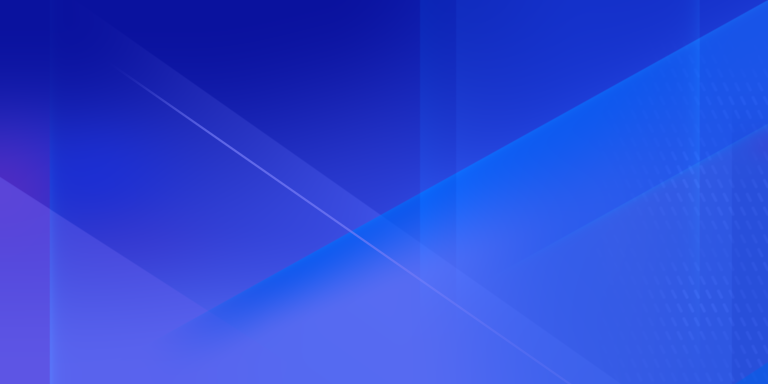
This background is drawn by a WebGL 1 fragment shader. Its source:

```glsl
precision highp float;
// Abstract blue backdrop: a soft vertical gradient crossed by translucent
// diagonal planes, upright glass panes, a thin light streak and faint dashes.
// Every plane is a signed distance to a sloped line, blended over the gradient.

uniform vec2 u_resolution;

#define NAVY       vec3(0.04, 0.07, 0.62)
#define INDIGO     vec3(0.18, 0.25, 0.84)
#define ROYAL      vec3(0.17, 0.35, 0.92)
#define AZURE      vec3(0.05, 0.34, 0.93)
#define PERIWINKLE vec3(0.33, 0.41, 0.94)
#define VIOLET     vec3(0.33, 0.17, 0.76)
#define RISE_SLOPE 0.555
#define FALL_SLOPE -0.703
#define DASH_CELL  vec2(0.030, 0.036)
#define DASH_LIGHT 0.035

float pixel;

// Signed distance to a sloped line through a point, positive above it
float above(vec2 p, vec2 point, float slope) {
  return (p.y - point.y - slope * (p.x - point.x)) / sqrt(1.0 + slope * slope);
}

// Antialiased coverage of the positive side
float fill(float d) {
  return smoothstep(-pixel, pixel, d);
}

// Falloff from 1 at the centre of a blurred spot
float glow(vec2 p, vec2 centre, vec2 radius) {
  vec2 q = (p - centre) / radius;
  return exp(-dot(q, q));
}

// Bright rim on the positive side of an edge
float rim(float d, float width) {
  return fill(d) * exp(-max(d, 0.0) / width);
}

// Gradient noise
vec2 gradientAt(vec2 cell) {
  float angle = 6.2832 * fract(sin(dot(cell, vec2(41.3, 289.1))) * 4375.5);
  return vec2(cos(angle), sin(angle));
}

float noise(vec2 p) {
  vec2 i = floor(p), f = fract(p);
  vec2 u = f * f * (3.0 - 2.0 * f);
  vec2 e = vec2(1.0, 0.0);
  float low = mix(dot(gradientAt(i), f), dot(gradientAt(i + e), f - e), u.x);
  float high = mix(dot(gradientAt(i + e.yx), f - e.yx),
                   dot(gradientAt(i + 1.0), f - 1.0), u.x);
  return mix(low, high, u.y);
}

// Repeated short slanted dashes
float dashes(vec2 p) {
  vec2 grid = p / DASH_CELL;
  grid.x += 0.5 * mod(floor(grid.y), 2.0);
  vec2 q = (fract(grid) - 0.5) * DASH_CELL;
  vec2 axis = vec2(-0.45, 0.89);
  float along = clamp(dot(q, axis), -0.009, 0.009);
  float d = length(q - axis * along);
  return 1.0 - smoothstep(0.001, 0.004 + pixel, d);
}

void main() {
  vec2 p = gl_FragCoord.xy / u_resolution * vec2(2.0, 1.0);
  pixel = 1.0 / u_resolution.y;

  // Background gradient, with lighter blue to the right
  float rise = p.y - 0.10 * smoothstep(0.5, 1.1, p.x);
  vec3 color = mix(INDIGO, NAVY, smoothstep(0.28, 0.95, rise));
  color = mix(color, vec3(0.08, 0.20, 0.81), 0.85 * smoothstep(0.85, 1.55, p.x));
  color = mix(color, PERIWINKLE, 1.0 - smoothstep(0.03, 0.42, p.y));
  color = mix(color, vec3(0.10, 0.18, 0.84), 0.75 * glow(p, vec2(0.24, 0.54), vec2(0.22, 0.14)));
  color = mix(color, VIOLET, 0.20 * glow(p, vec2(0.34, 0.36), vec2(0.24, 0.11)));

  // Violet glow and the pale plane at the lower left
  float leftPane = 1.0 - fill(p.x - 0.130);
  color = mix(color, VIOLET, leftPane * 0.85 * glow(p, vec2(0.0, 0.50), vec2(0.20, 0.17)));
  float corner = fill(-above(p, vec2(0.0, 0.539), -0.643));
  color = mix(color, vec3(0.37, 0.36, 0.92), 0.45 * corner);
  color = mix(color, vec3(0.38, 0.28, 0.86), 0.5 * corner * leftPane);

  // Rising plane: azure at its edge, periwinkle and royal deeper in
  float depth = -above(p, vec2(1.094, 0.497), RISE_SLOPE);
  float reach = 0.14 + 0.16 * max(p.x - 0.7, 0.0);
  vec3 inner = mix(PERIWINKLE, ROYAL, smoothstep(1.05, 1.65, p.x + 0.25 * p.y));
  vec3 plane = mix(AZURE, inner, smoothstep(0.0, reach, depth));
  plane = mix(plane, vec3(0.11, 0.32, 0.90), 0.7 * smoothstep(1.5, 1.95, p.x));
  float planeFade = smoothstep(0.36, 0.85, p.x);
  color = mix(color, plane, fill(depth) * planeFade);
  color += vec3(0.0, 0.05, 0.02) * rim(depth, 0.009) * smoothstep(0.3, 0.8, p.x);
  color += vec3(0.03, 0.04, 0.04) * rim(-depth, 0.09) * smoothstep(0.8, 1.2, p.x);

  // Second rising edge, slightly paler beneath
  float lower = -above(p, vec2(1.276, 0.276), RISE_SLOPE);
  float lowerFade = smoothstep(1.22, 1.7, p.x);
  color += vec3(0.05, 0.01, -0.02) * fill(lower) * lowerFade;
  color += vec3(-0.04, 0.05, 0.03) * rim(lower, 0.010) * lowerFade;

  // Falling translucent plane and its thin streak
  float falling = -above(p, vec2(0.195, 1.0), FALL_SLOPE);
  float veil = fill(falling) * exp(-max(falling, 0.0) / 0.25);
  float veilFade = smoothstep(0.15, 0.6, p.x) * (1.0 - 0.65 * fill(depth));
  color += vec3(0.06, 0.06, 0.05) * veil * veilFade;
  float streak = abs(above(p, vec2(0.273, 0.844), -0.697));
  float streakFade = smoothstep(0.27, 0.60, p.x) * (1.0 - 0.65 * smoothstep(0.9, 1.4, p.x));
  float streakLight = 1.0 - smoothstep(0.001, 0.002 + pixel, streak);
  color = mix(color, vec3(0.47, 0.49, 0.97), 0.7 * streakLight * streakFade);

  // Upright panes
  float low = 1.0 - smoothstep(0.35, 0.85, p.y);
  color += vec3(0.0, 0.08, 0.05) * rim(p.x - 0.130, 0.016) * (0.25 + 0.75 * low);
  color += vec3(-0.01, 0.05, 0.05) * rim(p.x - 1.094, 0.10) * smoothstep(0.1, 0.5, p.y);
  color += vec3(0.01, 0.03, 0.03) * rim(p.x - 1.188, 0.25) * smoothstep(0.1, 0.5, p.y);
  color += vec3(0.0, 0.06, 0.04) * rim(1.822 - p.x, 0.022) * smoothstep(-0.1, 0.6, p.y);
  color -= vec3(0.02, 0.03, 0.03) * fill(p.x - 1.906) * (1.0 - smoothstep(0.5, 0.8, p.y));

  // Dashes on the right, broken up by noise, and corner accents
  float dashMask = smoothstep(1.5, 1.95, p.x) * (1.0 - smoothstep(0.65, 0.95, p.y));
  color += DASH_LIGHT * dashMask * dashes(p) * (0.7 + 1.2 * noise(p * 7.0));
  color = mix(color, VIOLET, 0.18 * glow(p, vec2(2.0, 0.62), vec2(0.05, 0.04)));
  float wedge = fill(-above(p, vec2(1.914, 0.0), 0.66));
  color = mix(color, vec3(0.04, 0.36, 0.90), 0.7 * wedge);

  gl_FragColor = vec4(clamp(color, 0.0, 1.0), 1.0);
}
```
